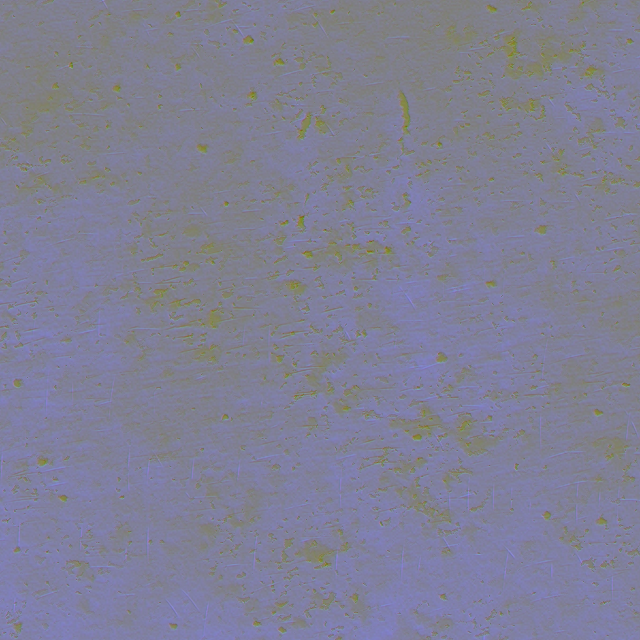
This texture is drawn by a WebGL 1 fragment shader. Its source:

```glsl
precision highp float;
uniform vec2 u_resolution;

float hash(vec2 p) {
  return fract(sin(dot(p, vec2(127.1, 311.7))) * 43758.5);
}

float noise(vec2 p) {
  vec2 i = floor(p), f = fract(p);
  f = f * f * (3.0 - 2.0 * f);
  return mix(mix(hash(i), hash(i + vec2(1, 0)), f.x),
             mix(hash(i + vec2(0, 1)), hash(i + vec2(1, 1)), f.x), f.y);
}

float fbm(vec2 p) {
  float sum = 0.0, amp = 0.53;
  for (int i = 0; i < 4; i++) {
    sum += amp * noise(p);
    p = mat2(1.6, 1.2, -1.2, 1.6) * p + 7.3;
    amp *= 0.5;
  }
  return sum;
}

vec2 turn(vec2 p, float a) {
  float c = cos(a), s = sin(a);
  return vec2(c * p.x + s * p.y, c * p.y - s * p.x);
}

// Ragged pits, at most one per grid cell
float pits(vec2 p, float cells, float share) {
  vec2 id = floor(p * cells);
  vec2 centre = 0.3 + 0.4 * vec2(hash(id + 3.1), hash(id + 8.7));
  vec2 d = (fract(p * cells) - centre) * vec2(0.8, 1.0);
  float radius = mix(0.09, 0.22, hash(id + 5.5));
  return step(hash(id), share) * smoothstep(radius, radius * 0.3, length(d));
}

// Thin bowed scratches, at most one per stretched cell
float scratches(vec2 p, vec2 cells, float share) {
  vec2 id = floor(p * cells);
  vec2 d = fract(p * cells) - vec2(0.5, 0.35 + 0.3 * hash(id + 2.3));
  d.y += (hash(id + 4.9) - 0.5) * 0.5 * d.x + 0.4 * d.x * d.x;
  float halfLength = mix(0.12, 0.46, hash(id + 6.1));
  float line = smoothstep(0.0018, 0.0004, abs(d.y) / cells.y);
  return step(hash(id + 1.7), share) * line
       * smoothstep(halfLength, halfLength * 0.3, abs(d.x))
       * smoothstep(0.15, 0.6, noise(p * 75.0));
}

// Two broken vertical runs: x is stain, y is the pale halo
vec2 drips(vec2 p) {
  vec2 result = vec2(0.0);
  for (int i = 0; i < 2; i++) {
    float k = float(i);
    float below = 0.83 + 0.03 * k - p.y;
    float dx = abs(p.x - 0.475 - 0.155 * k - 0.006 * sin(p.y * 55.0 + k));
    float extent = smoothstep(0.0, 0.01, below) * smoothstep(0.2, 0.17, below);
    float solid = smoothstep(0.055, 0.04, below);
    float broken = smoothstep(0.45, 0.7, noise(vec2(k * 9.0 + p.x * 60.0, p.y * 55.0)));
    result.x += extent * max(solid, broken) * smoothstep(0.007, 0.002, dx);
    result.y += extent * smoothstep(0.05, 0.0, dx);
  }
  return result;
}

float surface(vec2 p) {
  vec2 warped = p + 0.012 * (vec2(fbm(p * 110.0), fbm(p * 110.0 + 40.0)) - 0.5);
  vec2 along = turn(p, 0.14);
  float worn = smoothstep(0.4, 0.64, fbm(p * 8.0 + 11.0));
  float band = 0.35 + 0.65 * smoothstep(0.32, 0.05, abs(p.y - 0.43));

  // Broad tone, bluer toward the bottom
  float b = 0.61 + 0.2 * (fbm(p * vec2(3.0, 3.5) + 2.0) - 0.5) - 0.08 * (p.y - 0.5);

  // Brushed streaks, mottling and grain
  b += 0.04 * band * (noise(along * vec2(11.0, 110.0)) - 0.5);
  b += 0.08 * band * (noise(along * vec2(35.0, 240.0)) - 0.5);
  b += 0.12 * (fbm(along * vec2(38.0, 50.0) + 5.0) - 0.5);
  b += 0.06 * (noise(p * 190.0) - 0.5) + 0.06 * (noise(p * 340.0) - 0.5);

  // Soft olive stains and fine ragged specks
  float stain = smoothstep(0.53, 0.8, fbm(warped * vec2(30.0, 36.0)));
  b -= 0.18 * stain * (0.2 + 0.8 * worn);
  float speck = smoothstep(0.61, 0.76, fbm(turn(p, 0.3) * vec2(95.0, 130.0) + 30.0));
  b -= 0.2 * speck * (0.3 + 0.7 * worn);

  // Pits and drips
  b -= 0.33 * pits(warped, 24.0, 0.09);
  b -= 0.2 * pits(warped + 0.37, 62.0, 0.08 + 0.2 * worn);
  vec2 run = drips(warped);
  b += 0.05 * run.y - 0.3 * run.x;

  // Dark and pale scratches near the brushing direction
  for (int i = 0; i < 3; i++) {
    float k = float(i);
    vec2 q = turn(p, 0.03 + 0.12 * k) + k * 3.7;
    b -= 0.16 * band * (0.3 + 0.7 * worn) * scratches(q, vec2(9.0 + 2.0 * k, 52.0), 0.32);
    b += 0.1 * scratches(q + 1.3, vec2(12.0, 38.0), 0.12);
  }
  // Pale upright scratches, and a few diagonal ones
  b += 0.13 * scratches(turn(p, 1.5), vec2(9.0, 30.0), 0.25) * smoothstep(0.75, 0.2, p.y);
  b += 0.12 * scratches(turn(p, -1.0), vec2(14.0, 26.0), 0.1);
  return b;
}

void main() {
  vec2 p = gl_FragCoord.xy / u_resolution;
  float reach = 0.0018;
  float blue = surface(p);
  vec2 slope = vec2(surface(p + vec2(reach, 0.0)), surface(p + vec2(0.0, reach))) - blue;
  vec2 redGreen = 0.5 - 0.4 * slope + vec2(0.02, 0.03) * smoothstep(0.5, 0.25, blue);
  gl_FragColor = vec4(redGreen, clamp(blue, 0.06, 0.95), 1.0);
}
```
